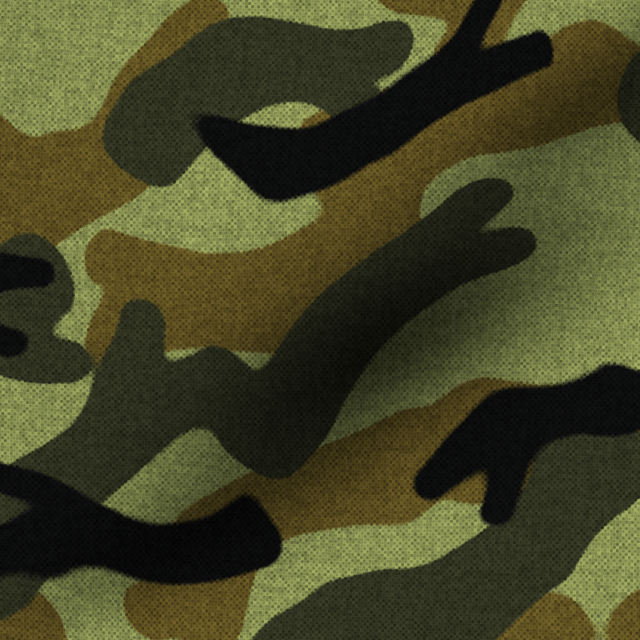
Write a Shadertoy shader that draws this texture.

```glsl
// Woodland camouflage cloth: lobed diagonal patches, soft folds and a fine weave.

const vec3 LIGHT_GREEN = vec3(0.515, 0.550, 0.310);
const vec3 BROWN       = vec3(0.365, 0.310, 0.125);
const vec3 DARK_GREEN  = vec3(0.180, 0.193, 0.122);
const vec3 BLACK       = vec3(0.046, 0.048, 0.050);

const float GRAIN_ANGLE = 0.48;           // main direction of the patches
const vec2  THREADS = vec2(215.0, 205.0); // threads per canvas height

float hash(vec2 p) {
    vec3 q = fract(p.xyx * 0.1031);
    q += dot(q, q.yzx + 33.33);
    return fract((q.x + q.y) * q.z);
}

float noise(vec2 p) {
    vec2 i = floor(p), f = fract(p);
    f = f * f * (3.0 - 2.0 * f);
    return mix(mix(hash(i), hash(i + vec2(1, 0)), f.x),
               mix(hash(i + vec2(0, 1)), hash(i + vec2(1, 1)), f.x), f.y);
}

vec2 noise2(vec2 p) {
    return vec2(noise(p), noise(p + 47.3)) - 0.5;
}

// Coordinates of v in a frame turned by the given angle
vec2 toFrame(vec2 v, float angle) {
    float c = cos(angle), s = sin(angle);
    return vec2(c * v.x + s * v.y, c * v.y - s * v.x);
}

// Distance to a limb that changes radius from a to b
float limb(vec2 p, vec2 a, vec2 b, float radiusA, float radiusB) {
    vec2 ab = b - a;
    float h = clamp(dot(p - a, ab) / dot(ab, ab), 0.0, 1.0);
    return length(p - a - ab * h) - mix(radiusA, radiusB, h);
}

// Smooth union of one forked patch per jittered cell
float patches(vec2 p, vec2 cell, float halfLength, float radius, float blend, float seed) {
    p = toFrame(p, GRAIN_ANGLE) + seed * vec2(0.37, 0.23);
    p += 0.11 * noise2(p * 4.5 + seed) + 0.025 * noise2(p * 12.0 + seed);
    vec2 home = floor(p / cell);
    float sum = 0.0;
    for (int y = -1; y <= 1; y++)
    for (int x = -1; x <= 1; x++) {
        vec2 id = home + vec2(x, y);
        vec2 key = id + seed * 17.0 + 60.0;
        vec2 jitter = vec2(hash(key), hash(key + 31.7)) - 0.5;
        vec2 center = (id + 0.5 + 0.5 * jitter) * cell;

        float angle = 0.8 * (hash(key + 5.1) - 0.5);
        float facing = hash(key + 9.4) < 0.5 ? -1.0 : 1.0;
        float side = hash(key + 13.8) < 0.5 ? -1.0 : 1.0;
        float reach = halfLength * mix(0.8, 1.2, hash(key + 21.2));
        vec2 along = facing * vec2(cos(angle), sin(angle));
        vec2 fork = toFrame(along, side * 0.62);

        float trunk = limb(p, center - along * reach, center + along * reach,
                           radius * 1.3, radius * 0.7);
        float branch = limb(p, center, center + fork * reach * 0.95,
                            radius * 0.7, radius * 0.6);
        sum += exp(-trunk / blend) + exp(-branch / blend);
    }
    return -blend * log(max(sum, 1e-20));
}

vec3 paint(vec3 below, vec3 ink, float dist, float softness) {
    return mix(ink, below, smoothstep(-softness, softness, dist));
}

// Soft elongated shadow
float fold(vec2 p, vec2 center, float angle, vec2 size) {
    vec2 q = toFrame(p - center, angle) / size;
    return exp(-dot(q, q));
}

// Plain weave: alternating raised threads, about -1 to 1
float weave(vec2 p) {
    vec2 q = p * THREADS;
    float checker = sin(q.x * 3.14159) * sin(q.y * 3.14159);
    float rib = cos(q.y * 6.28318) + cos(q.x * 6.28318);
    float yarn = hash(floor(q)) - 0.5;
    float slub = noise(q * vec2(0.15, 1.0)) + noise(q * vec2(1.0, 0.15)) - 1.0;
    return 0.52 * checker + 0.11 * rib + 0.75 * yarn + 0.28 * slub;
}

void mainImage(out vec4 fragColor, in vec2 fragCoord) {
    vec2 uv = fragCoord / iResolution.y;
    float pixel = 1.0 / iResolution.y;

    // Threads bend gently with the cloth and roughen the printed edges
    vec2 cloth = toFrame(uv, -0.03) + 0.018 * noise2(uv * 3.0);
    float thread = weave(cloth);
    float rough = 0.0012 * thread;

    // Printed layers, lightest ink first
    float brown = patches(uv, vec2(0.60, 0.36), 0.23, 0.069, 0.020, 1.0);
    float green = patches(uv, vec2(0.62, 0.40), 0.21, 0.064, 0.020, 2.0);
    float black = patches(uv, vec2(0.80, 0.48), 0.22, 0.043, 0.013, 3.0);
    vec3 color = LIGHT_GREEN;
    color = paint(color, BROWN, brown + rough, 0.0015 + pixel);
    color = paint(color, DARK_GREEN, green + rough, 0.0015 + pixel);
    color = paint(color, BLACK, black + rough, 0.0035 + pixel);

    // Folds: one deep diagonal valley and fainter ones near the corners
    float shade = 0.74 * fold(uv, vec2(0.62, 0.47), 0.60, vec2(0.38, 0.13))
                + 0.42 * fold(uv, vec2(0.95, 0.86), 0.55, vec2(0.28, 0.08))
                + 0.32 * fold(uv, vec2(0.22, 0.13), 0.45, vec2(0.28, 0.07));
    float light = 1.03 - shade + 0.10 * (noise(uv * 2.5 + 8.0) - 0.5);

    color *= light * (1.0 + 0.27 * thread);
    color += 0.013 * thread;
    fragColor = vec4(clamp(color, 0.0, 1.0), 1.0);
}
```
